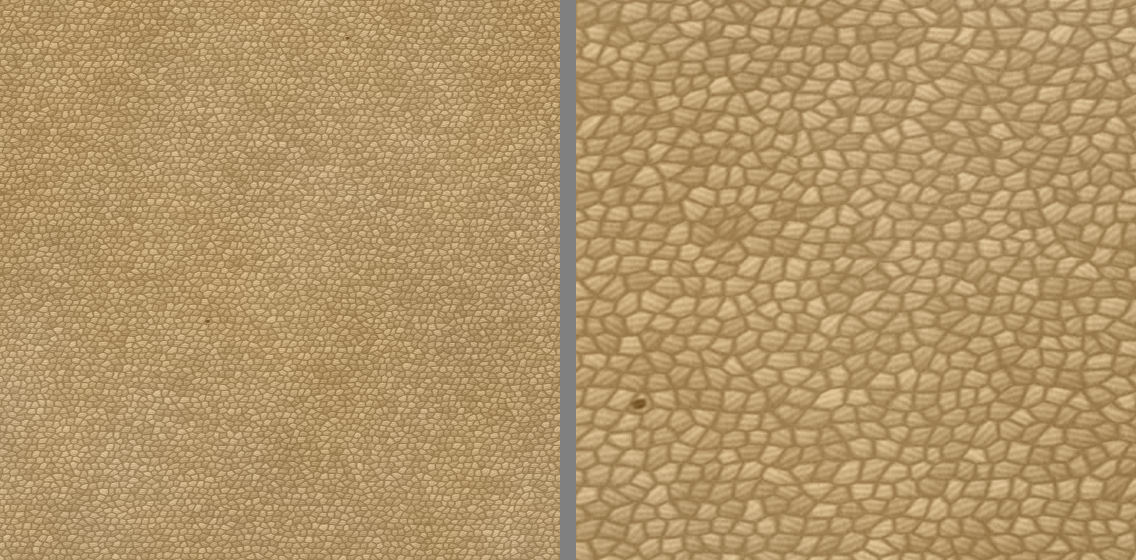
Left: the whole. Right: its middle third, enlarged.
Reproduce this texture procedurally as a WebGL 1 fragment shader.

```glsl
precision highp float;
// Draws a tan loop-pile carpet: small slanted wool loops with dark gaps between them.
uniform vec2 u_resolution;

const vec2 LOOP_COUNT = vec2(74.0, 92.0);
const vec3 MEAN_WOOL = vec3(0.692, 0.578, 0.402);
const vec3 TONE_STEP = vec3(0.076, 0.080, 0.080);
const vec3 WARM_SHIFT = vec3(0.010, -0.002, -0.014);

float hash(vec2 p, float seed) {
  vec3 q = fract(vec3(p.xyx) * vec3(0.1031, 0.1030, 0.0973) + seed * 0.137);
  q += dot(q, q.yzx + 33.33);
  return fract((q.x + q.y) * q.z);
}

vec2 rotate(vec2 v, float angle) {
  float c = cos(angle);
  float s = sin(angle);
  return vec2(c * v.x + s * v.y, c * v.y - s * v.x);
}

// Layered sines: slow drift of tone over the carpet, about -1 to 1.
float drift(vec2 p, float phase) {
  float a = sin(p.x * 5.1 + 1.7 * sin(p.y * 4.3 + phase));
  float b = sin(p.y * 11.0 - p.x * 7.0 + 2.0 * sin(p.x * 9.0 - phase));
  float c = sin(p.x * 27.0 + p.y * 19.0 + 2.0 * sin(p.y * 23.0 + phase));
  return 0.4 * a + 0.35 * b + 0.25 * c;
}

// Staggered, jittered centre of the loop in a cell.
vec2 loopCentre(vec2 cell) {
  float stagger = 0.5 * (mod(cell.y, 2.0) - 0.5);
  vec2 jitter = vec2(hash(cell, 1.0), hash(cell, 2.0)) - 0.5;
  return cell + 0.5 + vec2(stagger, 0.0) + jitter * vec2(0.5, 0.6);
}

// Offset from a loop's centre, in its own frame: x along the yarn, y across.
vec2 loopFrame(vec2 p, vec2 cell) {
  float slant = 0.35 + 1.5 * (hash(cell, 3.0) - 0.5);
  return rotate(p - loopCentre(cell), slant) * vec2(0.85, 1.2);
}

// Cellular search: xy = cell of the nearest loop, z = gap to the second nearest.
vec3 nearestLoop(vec2 p) {
  vec2 base = floor(p);
  vec2 best = base;
  float first = 9.0;
  float second = 9.0;
  for (int j = -1; j <= 1; j++) {
    for (int i = -1; i <= 1; i++) {
      vec2 cell = base + vec2(float(i), float(j));
      float d = length(loopFrame(p, cell));
      if (d < first) {
        second = first;
        first = d;
        best = cell;
      } else {
        second = min(second, d);
      }
    }
  }
  return vec3(best, second - first);
}

// Tone of the pile in steps around the mean wool colour.
float pileTone(vec2 p) {
  vec3 found = nearestLoop(p);
  vec2 cell = found.xy;
  vec2 local = loopFrame(p, cell);
  float dome = smoothstep(-0.03, 0.42, found.z);

  float light = dot(p - loopCentre(cell), vec2(-0.35, 1.0));
  float dye = hash(cell, 4.0) - 0.5;
  float twist = sin(local.y * 14.0 + local.x * 5.0 + 6.28 * hash(cell, 5.0));
  float surface = 1.6 * light + 1.4 * dye + 0.42 * twist;

  // Rare dark flecks caught in the pile.
  float fleck = step(0.9992, hash(cell, 6.0)) * smoothstep(0.4, 0.15, length(local));
  return 2.0 * (dome - 0.6) + dome * surface - 4.0 * fleck;
}

void main() {
  vec2 uv = gl_FragCoord.xy / min(u_resolution.x, u_resolution.y);

  // Uneven rows of loops
  vec2 wobble = 0.35 * vec2(drift(uv * 1.7, 0.6), drift(uv * 1.9, 2.4));
  vec2 p = uv * LOOP_COUNT + wobble + 8.0;

  // Wool fuzz on a fixed fine grid
  float fuzz = hash(floor(uv * 512.0), 7.0) - 0.5;

  float tone = pileTone(p) + 0.28 * drift(uv, 1.3) + 0.55 * fuzz;
  float warmth = 0.7 * drift(uv, 4.1) + 0.8 * (uv.y - 0.5);
  vec3 wool = MEAN_WOOL + TONE_STEP * clamp(tone, -4.5, 2.4) + WARM_SHIFT * warmth;
  gl_FragColor = vec4(wool, 1.0);
}
```
